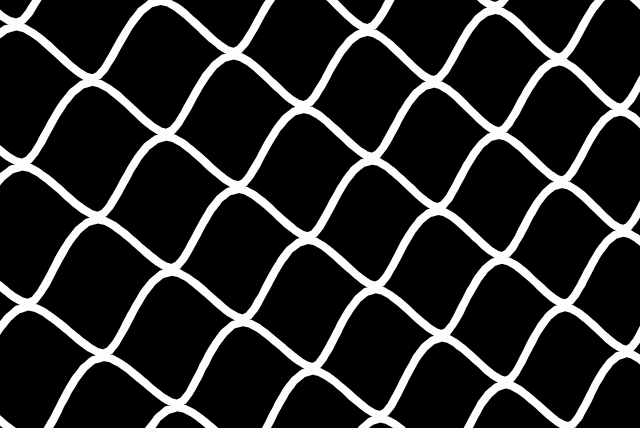
This pattern is drawn by a Shadertoy shader. Its source:

```glsl
// White wire netting of slightly receding, slanted meshes on black.

const vec3 WIRE_COLOR = vec3(0.992);
const vec3 BACK_COLOR = vec3(0.0);

// Net layout, in canvas heights
const vec2 NET_CENTER = vec2(0.7198, 0.4436);
const vec2 STEP_DOWN = vec2(0.1607, -0.1175);
const vec2 STEP_UP = vec2(0.1502, 0.1887);
const vec2 RECEDE = vec2(0.01435, 0.0095);
const float SAG = 0.00136;
const float JITTER = 0.002;

// Wire shape
const float HALF_WIDTH = 0.0094;
const float ROUGHNESS = 0.0011;
const float KNOT_LIFT = 0.0042;
const int CURVE_STEPS = 9;

float hash(vec2 p) {
    vec3 q = fract(vec3(p.xyx) * 0.1031);
    q += dot(q, q.yzx + 33.33);
    return fract((q.x + q.y) * q.z);
}

float valueNoise(vec2 p) {
    vec2 i = floor(p), f = fract(p);
    f = f * f * (3.0 - 2.0 * f);
    float low = mix(hash(i), hash(i + vec2(1, 0)), f.x);
    float high = mix(hash(i + vec2(0, 1)), hash(i + vec2(1, 1)), f.x);
    return mix(low, high, f.y);
}

// Canvas position to net coordinates, undoing the perspective
vec2 canvasToNet(vec2 p) {
    vec2 q = p - NET_CENTER;
    return inverse(mat2(STEP_DOWN - q * RECEDE.x, STEP_UP - q * RECEDE.y)) * q;
}

// Canvas position of the knot with the given net index
vec2 knotPosition(vec2 id) {
    vec2 q = (STEP_DOWN * id.x + STEP_UP * id.y) / (1.0 + dot(RECEDE, id));
    q.y -= SAG * id.y * id.y;
    vec2 shift = vec2(hash(id + 51.0), hash(id + 87.0)) - 0.5;
    return NET_CENTER + q + JITTER * shift;
}

float segmentDistance(vec2 p, vec2 a, vec2 b) {
    vec2 pa = p - a, ba = b - a;
    return length(pa - ba * clamp(dot(pa, ba) / dot(ba, ba), 0.0, 1.0));
}

vec2 bezier(vec2 a, vec2 b, vec2 c, vec2 d, float t) {
    float s = 1.0 - t;
    return s * s * s * a + 3.0 * s * t * (s * b + t * c) + t * t * t * d;
}

// S-shaped wire leaving both knots level; bend sets how far it stays level
float wireDistance(vec2 p, vec2 start, vec2 end, vec2 bend) {
    float lift = KNOT_LIFT * sign(end.y - start.y);
    start.y += lift;
    end.y -= lift;
    float run = end.x - start.x;
    vec2 startHandle = start + vec2(bend.x * run, 0.0);
    vec2 endHandle = end - vec2(bend.y * run, 0.0);
    float d = 1e3;
    vec2 previous = start;
    for (int i = 1; i <= CURVE_STEPS; i++) {
        float t = float(i) / float(CURVE_STEPS);
        vec2 next = bezier(start, startHandle, endHandle, end, t);
        d = min(d, segmentDistance(p, previous, next));
        previous = next;
    }
    return d;
}

// Nearest wire among the surrounding meshes
float netDistance(vec2 p) {
    vec2 cell = floor(canvasToNet(p));
    float d = 1e3;
    for (int j = -1; j <= 1; j++) {
        for (int i = -1; i <= 1; i++) {
            vec2 id = cell + vec2(i, j);
            vec2 knot = knotPosition(id);
            vec2 lowerKnot = knotPosition(id + vec2(1, 0));
            vec2 upperKnot = knotPosition(id + vec2(0, 1));
            d = min(d, wireDistance(p, knot, lowerKnot, vec2(0.29, 0.24)));
            d = min(d, wireDistance(p, knot, upperKnot, vec2(0.26, 0.47)));
        }
    }
    return d;
}

void mainImage(out vec4 fragColor, in vec2 fragCoord) {
    float pixel = 1.0 / iResolution.y;
    vec2 p = fragCoord * pixel;

    // Uneven wire thickness
    float halfWidth = HALF_WIDTH + ROUGHNESS * (valueNoise(p * 60.0) - 0.5);

    float coverage = clamp(0.5 + (halfWidth - netDistance(p)) / pixel, 0.0, 1.0);
    fragColor = vec4(mix(BACK_COLOR, WIRE_COLOR, coverage), 1.0);
}
```
